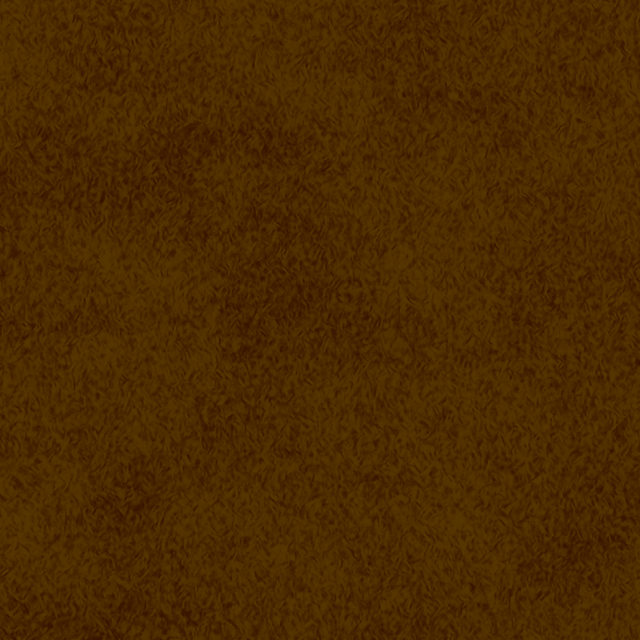
Give the GLSL for this texture, as a WebGL 1 fragment shader.

```glsl
precision highp float;
// Dark brown suede: short matted fibres over soft, cloudy blotches.
uniform vec2 u_resolution;

float hash(vec2 p) {
  vec3 q = fract(p.xyx * vec3(0.1031, 0.1030, 0.0973));
  q += dot(q, q.yzx + 33.33);
  return fract((q.x + q.y) * q.z);
}

// Value noise centred on zero
float noise(vec2 p) {
  vec2 cell = floor(p), f = fract(p);
  f = f * f * (3.0 - 2.0 * f);
  float low = mix(hash(cell), hash(cell + vec2(1.0, 0.0)), f.x);
  float high = mix(hash(cell + vec2(0.0, 1.0)), hash(cell + 1.0), f.x);
  return mix(low, high, f.y) - 0.5;
}

mat2 rotation(float angle) {
  float c = cos(angle), s = sin(angle);
  return mat2(c, s, -s, c);
}

// Cloudy wear, from broad patches down to small mottles
float blotches(vec2 uv) {
  float sum = 0.0, amplitude = 0.40;
  vec2 p = uv * vec2(4.6, 5.6) + 11.0;
  for (int i = 0; i < 5; i++) {
    sum += amplitude * noise(p);
    p = rotation(0.6) * p * 2.05 + 19.0;
    amplitude *= 0.72;
  }
  return sum;
}

// Slim strands leaning either side of vertical; each lean rules its own tufts
float fibres(vec2 uv) {
  vec2 curl = vec2(noise(uv * 90.0 + 7.0), noise(uv * 90.0 + 91.0));
  vec2 p = uv + 0.004 * curl;
  float sum = 0.0, total = 0.0;
  for (int i = 0; i < 5; i++) {
    float layer = float(i);
    float weight = exp(8.0 * noise(uv * 75.0 + 37.0 * layer));
    vec2 along = rotation(0.38 * (layer - 2.0)) * p;
    sum += weight * noise(along * vec2(300.0, 115.0) + 53.0 * layer);
    total += weight;
  }
  return sum / total;
}

void main() {
  vec2 uv = gl_FragCoord.xy / min(u_resolution.x, u_resolution.y);
  float tone = 0.64 + blotches(uv) + 1.85 * fibres(uv);
  tone += 0.42 * noise(uv * vec2(390.0, 330.0) + 5.0);

  // Flatten the lightest fibres so that the dark gaps stand out
  tone -= 0.5 * max(tone - 0.85, 0.0);
  vec3 darkBrown = vec3(0.24, 0.10, 0.0);
  vec3 lightBrown = vec3(0.33, 0.20, 0.0);
  gl_FragColor = vec4(mix(darkBrown, lightBrown, clamp(tone, -0.2, 1.1)), 1.0);
}
```
